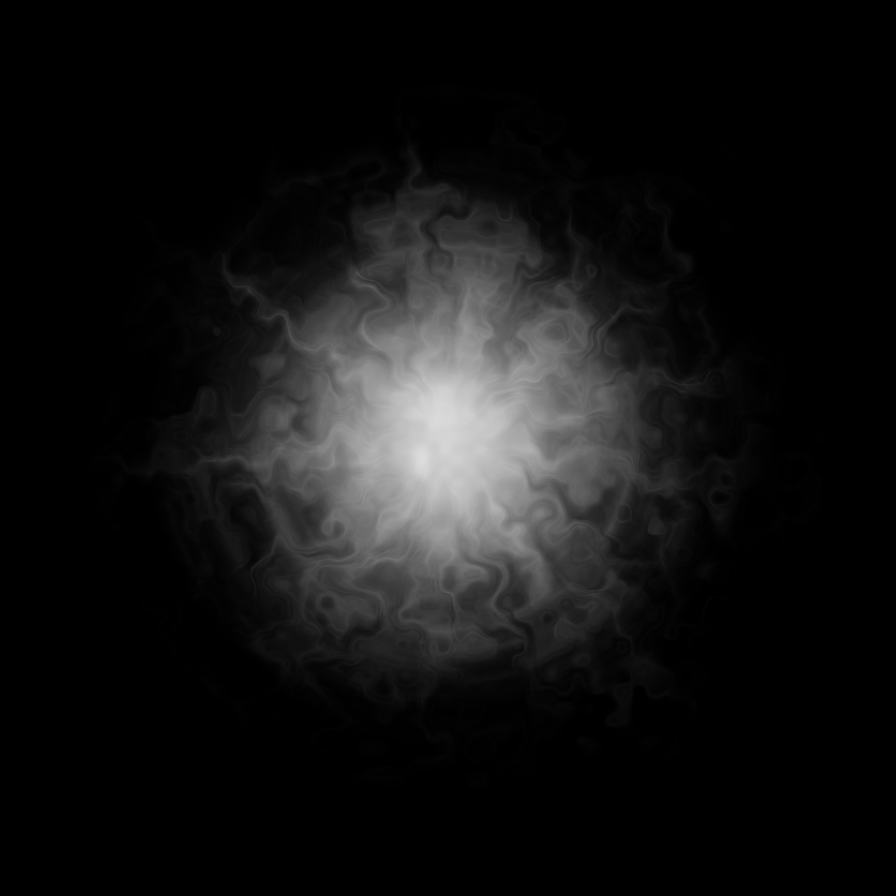
A WebGL 2 fragment shader for this texture map:

```glsl
#version 300 es
precision highp float;
// A soft white radial glow broken up by feathery, branching rays on black.

uniform vec2 u_resolution;
out vec4 outColor;

float hash(vec3 p) {
    p = fract(p * vec3(0.1031, 0.1030, 0.0973));
    p += dot(p, p.yzx + 33.33);
    return fract((p.x + p.y) * p.z);
}

float valueNoise(vec3 p) {
    vec3 cell = floor(p), f = fract(p);
    f = f * f * f * (f * (f * 6.0 - 15.0) + 10.0);
    vec2 o = vec2(0.0, 1.0);
    vec4 nearZ = vec4(hash(cell), hash(cell + o.yxx), hash(cell + o.xyx), hash(cell + o.yyx));
    vec4 farZ = vec4(hash(cell + o.xxy), hash(cell + o.yxy), hash(cell + o.xyy), hash(cell + 1.0));
    vec4 z = mix(nearZ, farZ, f.z);
    vec2 y = mix(z.xy, z.zw, f.y);
    return mix(y.x, y.y, f.x);
}

// Ridged noise stretched outward; the direction vector keeps it seamless.
float feathers(vec2 dir, float r) {
    float sum = 0.0, amp = 0.5;
    vec3 p = vec3(dir * 4.5, r * 17.0) + 40.0;
    for (int i = 0; i < 5; i++) {
        float ridge = 1.0 - abs(2.0 * valueNoise(p) - 1.0);
        sum += amp * ridge;
        amp *= 0.52;
        p = p * vec3(1.9, 1.9, 2.0) + 17.3;
    }
    return sum;
}

// Main arms: angle in degrees and weight.
const vec2 ARMS[11] = vec2[11](
    vec2(45.0, 1.0), vec2(14.0, 0.7), vec2(-10.0, 0.8), vec2(-51.0, 1.0),
    vec2(-91.0, 0.6), vec2(-124.0, 0.5), vec2(184.0, 0.9), vec2(144.0, 1.0),
    vec2(118.0, 0.6), vec2(98.0, 0.7), vec2(80.0, 0.6));

float arms(vec2 dir) {
    float sum = 0.0;
    for (int i = 0; i < 11; i++) {
        float a = radians(ARMS[i].x);
        sum += ARMS[i].y * exp((dot(dir, vec2(cos(a), sin(a))) - 1.0) * 130.0);
    }
    return sum;
}

float glow(float r) {
    return 0.86 * exp(-pow(r / 0.167, 1.8)) * smoothstep(0.41, 0.19, r);
}

void main() {
    vec2 uv = gl_FragCoord.xy / u_resolution;
    vec2 p = uv - vec2(0.497, 0.512);
    float r = length(p);

    // Bend the rays sideways so that they fork and curl
    vec2 dir = p / max(r, 1e-4);
    float bend = valueNoise(vec3(p * 26.0 + 60.0, 3.0)) - 0.5
               + 0.5 * (valueNoise(vec3(p * 60.0 + 90.0, 8.0)) - 0.5);
    bend *= 0.32 * smoothstep(0.0, 0.06, r);
    dir = mat2(cos(bend), sin(bend), -sin(bend), cos(bend)) * dir;

    // Rays stretch or shrink the radius of the glow
    float outward = smoothstep(0.01, 0.13, r);
    float reach = 0.5 * (feathers(dir, r) - 0.62) * mix(0.5, 1.0, outward);
    reach += 0.13 * (arms(dir) - 0.42) * outward;
    float shade = glow(r * (1.0 - reach));

    // Cloudy mottling over the bright core
    float cloud = valueNoise(vec3(p * 34.0 + 20.0, 5.0)) + 0.5 * valueNoise(vec3(p * 75.0 + 50.0, 2.0));
    shade *= 1.0 + 0.12 * (cloud - 0.75);

    outColor = vec4(vec3(shade), 1.0);
}
```
